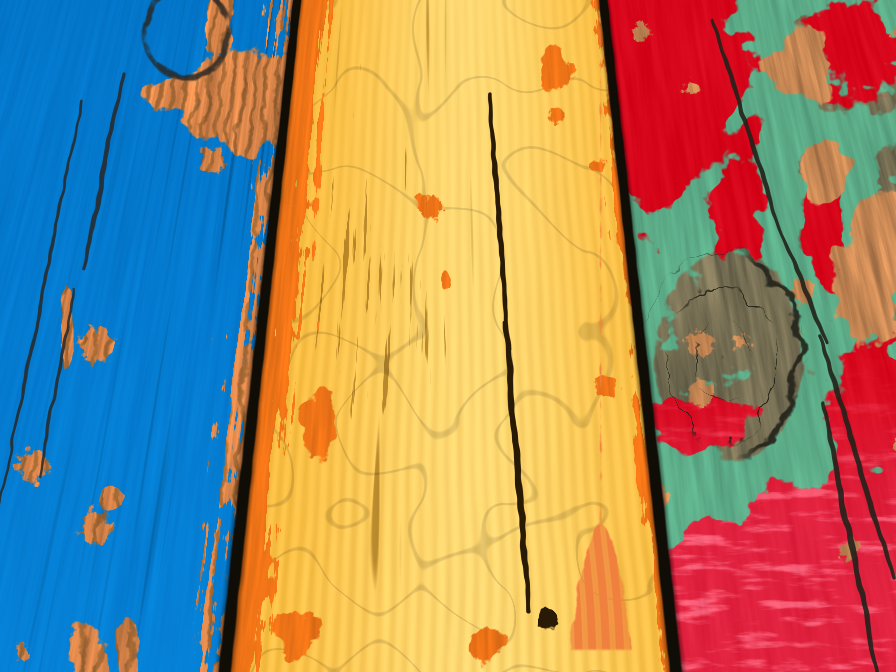
A WebGL 1 fragment shader for this texture:

```glsl
precision highp float;
uniform vec2 u_resolution;

vec2 hash2(vec2 p) {
  p = vec2(dot(p, vec2(127.1, 311.7)), dot(p, vec2(269.5, 183.3)));
  return fract(sin(p) * 4375.85);
}

float corner(vec2 i, vec2 f, vec2 o) {
  return dot(hash2(i + o) * 2. - 1., f - o);
}

float noise(vec2 p) {
  vec2 i = floor(p), f = fract(p), u = f * f * (3. - 2. * f), e = vec2(1, 0);
  return mix(mix(corner(i, f, e.yy), corner(i, f, e), u.x),
    mix(corner(i, f, e.yx), corner(i, f, e.xx), u.x), u.y);
}

float fbm(vec2 p) {
  float sum = 0., amp = 1.;
  for (int i = 0; i < 4; i++) {
    sum += amp * noise(p);
    p = p * 2.03 + 7.1;
    amp *= .5;
  }
  return sum;
}

// Positive inside an ellipse
float blob(vec2 p, float x, float y, float rx, float ry) {
  return 1. - length((p - vec2(x, y)) / vec2(rx, ry));
}

float cover(float f) { return smoothstep(-.06, .06, f); }

// Wandering split that tapers at both ends
float crack(vec2 p, float ax, float ay, float bx, float by, float w) {
  p.x += .006 * noise(p * vec2(9, 14)) + .003 * noise(p * 50.);
  vec2 a = vec2(ax, ay), d = vec2(bx, by) - a;
  float t = clamp(dot(p - a, d) / dot(d, d), 0., 1.);
  w *= .25 + .25 * sin(3.14 * t);
  return 1. - smoothstep(w, w + .002, length(p - a - d * t));
}

// Sparse ragged flakes, one candidate per cell
float flakes(vec2 p, float scale, float density) {
  vec2 q = p * scale, h = hash2(floor(q));
  float d = length(fract(q) - .35 - .3 * h.yx);
  return step(h.x, density) * cover(.24 + .4 * h.y - 2. * d + .44 * fbm(p * 70.));
}

vec3 blueBoard(vec2 p, vec2 g) {
  float rough = fbm(p * 24.), streak = fbm(g * vec2(85, 4));
  vec3 col = vec3(.015, .48, .81) + vec3(.01, .05, .06) * (streak + .6 - p.y);
  col *= 1. - .22 * smoothstep(.15, .5, noise(g * vec2(130, 2))) * smoothstep(-.8, -.4, g.x);
  // Bare wood fan, worn edge and chips
  float bare = blob(p, .36, .85, .085, .075) * 1.4;
  bare = max(bare, blob(p, .285, .86, .07, .025));
  bare = max(bare, blob(p, .33, .99, .02, .07));
  bare = max(bare, (g.x + .385) * 12. + streak * 1.3 - .25);
  bare = max(bare, blob(p, .165, .255, .016, .02));
  bare = max(bare, blob(p, .135, .02, .03, .045));
  bare = max(bare, blob(p, .19, .03, .018, .045));
  bare = max(bare, blob(p, .1, .51, .008, .07));
  bare = max(cover(bare + rough * .8), flakes(p, 11., .13));
  float rings = smoothstep(0., 1., sin(g.x * 260. + 14. * p.y + rough * 5.));
  vec3 wood = mix(vec3(.85, .52, .29), vec3(.63, .4, .2), rings);
  col = mix(col, wood * (1. + .35 * streak), bare);
  // Knot rim and long splits
  float rim = abs(blob(p, .278, .952, .062, .068) - rough * .12);
  float split = (1. - smoothstep(.03, .1, rim)) * smoothstep(-.5, 0., rough);
  split = max(split, crack(p, .122, .85, 0., .25, .003));
  split = max(split, crack(p, .182, .89, .125, .6, .005));
  split = max(split, crack(p, .11, .57, .06, .29, .003));
  return mix(col, vec3(.16, .15, .14), split * .85);
}

vec3 yellowBoard(vec2 p, vec2 g) {
  float rough = fbm(p * 28.), streak = fbm(g * vec2(75, 5));
  float ridge = sin(g.x * 300. + 3. * noise(p * 5.));
  vec3 col = mix(vec3(1, .85, .45), vec3(.98, .75, .27), smoothstep(0., .33, abs(g.x - .04)));
  col += .035 * ridge * (1. - .6 * p.y) + .03 * streak;
  // Olive wear and weathered lines
  float wear = cover(blob(p, .56, .56, .13, .26) * .5 + streak - .55);
  float lines = smoothstep(.34, .48, noise(g * vec2(62, 2.6))) * (1. - smoothstep(0., .25, g.x));
  col = mix(col, vec3(.58, .39, .07), max(wear, lines) * .65);
  col *= .88 + .12 * smoothstep(.004, .016, abs(noise(p * 8.)));
  // Orange undercoat
  float under = (.025 * p.y - .29 - g.x) * 22. + streak * 1.5;
  under = max(under, (g.x - .318) * 30. + streak);
  under = max(under, blob(p, .475, .37, .025, .05));
  under = max(under, blob(p, .822, .9, .017, .035));
  under = max(under, blob(p, .44, .06, .035, .035));
  under = max(under, blob(p, .725, .035, .025, .03));
  under = max(under, blob(p, .663, .583, .009, .015));
  under = max(cover(under + rough * .7), flakes(p, 15., .08));
  col = mix(col, vec3(.93, .45, .09) * (1. + .2 * streak), under);
  // Ribbed teardrop
  float drop = .107 * sqrt(max(.22 - p.y, 0.)) - abs(p.x - .894) + .006 * rough;
  drop = smoothstep(-.002, .002, drop) * smoothstep(.03, .036, p.y);
  col = mix(col, vec3(.94, .5, .24), drop * (.65 + .35 * smoothstep(-.6, .1, ridge)));
  // Main split and nail hole
  float split = max(crack(p, .727, .86, .757, .48, .006), crack(p, .752, .52, .788, .09, .008));
  split = max(split, cover(blob(p, .815, .08, .016, .016) + rough));
  return mix(col, vec3(.16, .1, .02), split);
}

vec3 redBoard(vec2 p, vec2 g) {
  float rough = fbm(p * 17.), streak = fbm(g * vec2(60, 6));
  vec3 col = vec3(.36, .67, .53) * (1. + .2 * streak);
  // Knot bark and worn wood
  vec2 k = (p - vec2(1.075, .47)) / vec2(.12, .17);
  float swirl = length(k) + rough * .22, knot = 1. - smoothstep(.75, 1.15, swirl);
  col = mix(col, vec3(.48, .39, .29) * (1. + .5 * streak), cover(knot - .65 + rough + .3 * k.x) * .85);
  float bare = max(blob(p, 1.19, .9, .05, .045), blob(p, 1.24, .75, .035, .05));
  bare = max(bare, blob(p, 1.29, .6, .05, .11));
  bare = max(cover(bare + rough), flakes(p, 13., .15));
  // Red coat with gloss
  float red = blob(p, .99, .89, .13, .21) * 1.6;
  red = max(red, blob(p, 1.1, .7, .045, .075));
  red = max(red, blob(p, 1.275, .93, .06, .07));
  red = max(red, blob(p, 1.235, .65, .03, .09));
  red = max(red, blob(p, 1.31, .38, .075, .12));
  red = max(red, blob(p, 1.04, .365, .07, .045));
  red = max(red, (.4 * p.x - .2 - p.y) * 12.);
  float low = 1. - smoothstep(.2, .5, p.y);
  vec3 paint = mix(vec3(.84, .02, .1), vec3(.88, .13, .24), low) + .06 * streak;
  paint += vec3(.1, .25, .24) * low * smoothstep(0., .45, fbm(p * vec2(12, 55)));
  col = mix(col, paint, cover(red + rough));
  col = mix(col, vec3(.78, .53, .33) * (1. + .4 * streak), bare);
  // Fissures and splits
  float split = (1. - smoothstep(.02, .09, abs(sin(swirl * 9. + k.y)))) * knot * smoothstep(-.2, .25, rough);
  split = max(split, (1. - smoothstep(.015, .05, abs(swirl - .95))) * smoothstep(.1, .5, k.x));
  split = max(split, crack(p, 1.06, .97, 1.163, .65, .005));
  split = max(split, crack(p, 1.163, .65, 1.23, .49, .005));
  split = max(split, crack(p, 1.22, .5, 1.33, .14, .006));
  split = max(split, crack(p, 1.225, .4, 1.305, 0., .007));
  return mix(col, vec3(.13, .13, .1), split * .9);
}

void main() {
  vec2 p = gl_FragCoord.xy / u_resolution * vec2(4. / 3., 1);
  // Grain converges upward
  vec2 g = vec2((p.x - .67) / (1. - .322 * p.y), p.y);
  vec3 col = g.x < -.336 ? blueBoard(p, g) : g.x < .336 ? yellowBoard(p, g) : redBoard(p, g);
  // Shadowed gaps
  float gap = abs(abs(g.x) - .336) + .002 * noise(p * 30.);
  col *= .6 + .4 * smoothstep(.008, .018, gap);
  col = mix(vec3(.06, .05, .02), col, smoothstep(.007, .011, gap));
  gl_FragColor = vec4(col, 1);
}
```
